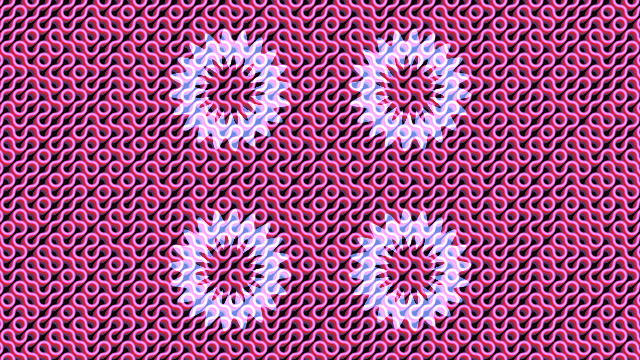
Give the GLSL for this pattern, as a Shadertoy shader.

```glsl
// Truchet strands with a pink face, a pale core and a diagonal extrusion behind,
// fading from red through rose to purple over black. Four mirrored petal rings
// add a cool blue light that turns the strands white.
#define CELLS 30.0         // tiles per canvas height
#define STRAND 0.125       // half width of a strand, in tiles
#define CORE 0.04          // half width of its pale core
#define DEPTH 0.46         // diagonal length of the extrusion, in tiles
#define LAYERS 10
#define RING_OFFSET 0.25   // ring centres, in canvas heights
#define RING_RADIUS 0.115
#define RING_HALF 0.036
#define PETALS 20.0
#define PETAL_DEPTH 0.019
#define TWIST 10.0

const vec3 BLACK = vec3(0.05, 0.02, 0.03);
const vec3 RED = vec3(0.90, 0.08, 0.12);
const vec3 ROSE = vec3(0.60, 0.20, 0.27);
const vec3 PURPLE = vec3(0.36, 0.20, 0.42);
const vec3 PINK = vec3(0.94, 0.38, 0.92);
const vec3 PALE = vec3(0.96, 0.74, 0.94);
const vec3 RING_LIGHT = vec3(0.38, 0.52, 0.84);

float hash(vec2 p) {
    return fract(sin(dot(p, vec2(12.9898, 78.233))) * 43758.5453);
}

// Distance to the centre line of the two quarter arcs in each tile
float truchet(vec2 p) {
    vec2 f = fract(p);
    if (hash(floor(p)) > 0.5) f.x = 1.0 - f.x;
    float nearest = min(length(f), length(f - 1.0));
    return abs(nearest - 0.5);
}

// Antialiased coverage of a shape whose inside is negative
float cover(float d, float pixel) {
    return 1.0 - smoothstep(-0.6 * pixel, 0.6 * pixel, d);
}

// Red near the face, then rose, then purple at the back
vec3 extrusionColor(float depth) {
    vec3 color = mix(RED, ROSE, smoothstep(0.22, 0.38, depth));
    return mix(color, PURPLE, smoothstep(0.55, 0.75, depth));
}

// Signed distance to a ring with petals on both rims
float petalRing(vec2 p) {
    float r = length(p);
    float wave = cos(PETALS * atan(p.y, p.x) + TWIST * r);
    return abs(r - RING_RADIUS) - RING_HALF - PETAL_DEPTH * wave;
}

void mainImage(out vec4 fragColor, in vec2 fragCoord) {
    vec2 uv = (fragCoord - 0.5 * iResolution.xy) / iResolution.y;
    vec2 tile = uv * CELLS;
    float pixel = 1.0 / iResolution.y;
    float tilePixel = CELLS * pixel;

    // Extrusion, painted from back to front
    vec3 color = BLACK;
    for (int i = LAYERS; i > 0; i--) {
        float depth = float(i) / float(LAYERS);
        float d = truchet(tile + depth * DEPTH * vec2(0.7071));
        color = mix(color, extrusionColor(depth), cover(d - STRAND, tilePixel));
    }

    // Front face and its core
    float face = truchet(tile);
    color = mix(color, PINK, cover(face - STRAND, tilePixel));
    color = mix(color, PALE, cover(face - CORE, tilePixel));

    // Four rings, mirrored about both axes
    float ring = petalRing(abs(uv) - RING_OFFSET);
    color += RING_LIGHT * cover(ring, 2.0 * pixel);

    fragColor = vec4(clamp(color, 0.0, 1.0), 1.0);
}
```
